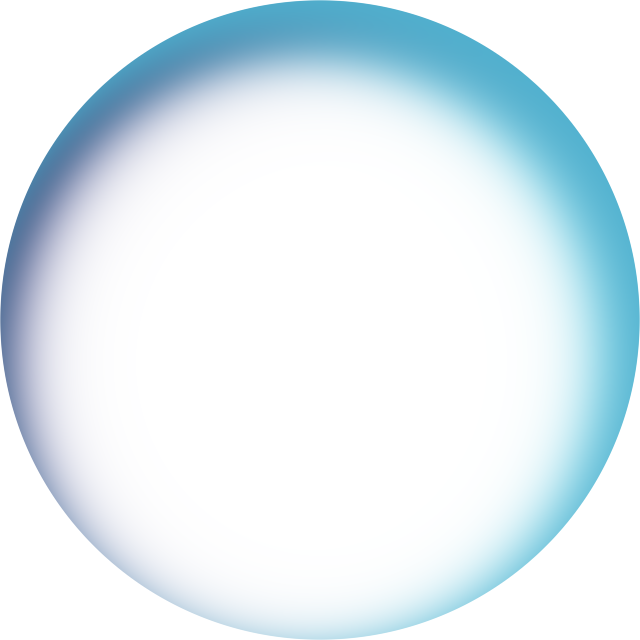
Reproduce this background procedurally as a three.js fragment shader.

```glsl
// A white disc with a soft inner rim of cyan and navy, heaviest at the top.
#define RADIUS 0.4995
#define EDGE 0.001
#define CYAN_ABSORB vec3(1.0, 0.30, 0.17)
#define NAVY_ABSORB vec3(1.0, 1.0, 0.64)
#define CYAN_DENSITY 1.15
#define NAVY_DENSITY 2.2
#define CYAN_DEPTH 0.021
#define NAVY_DEPTH -0.042
#define CYAN_LEAN vec2(0.035, 0.053)
#define NAVY_LEAN vec2(-0.0325, 0.0625)
#define CYAN_SOFTNESS 0.0235
#define NAVY_SOFTNESS 0.0326

varying vec2 vUv;

// Soft step from 1 at the rim to 0 inside, half way at the given depth.
float rimFade(float depth, float halfDepth, float softness) {
  return 1.0 / (1.0 + exp((depth - halfDepth) / softness));
}

void main() {
  vec2 p = vUv - 0.5;
  float r = length(p);
  vec2 dir = p / max(r, 0.0001);
  float depth = max(RADIUS - r, 0.0);

  // Each glow reaches deeper on the side it leans towards.
  float cyan = rimFade(depth, CYAN_DEPTH + dot(dir, CYAN_LEAN),
                       CYAN_SOFTNESS + 0.006 * dir.x);
  float navy = rimFade(depth, NAVY_DEPTH + dot(dir, NAVY_LEAN), NAVY_SOFTNESS);

  // Cyan covers navy; both tint white light by absorption.
  vec3 absorbed = CYAN_ABSORB * CYAN_DENSITY * cyan
                + NAVY_ABSORB * NAVY_DENSITY * navy * (1.0 - cyan);
  vec3 disc = exp(-absorbed);

  // Smooth outline on white.
  float outside = smoothstep(RADIUS - EDGE, RADIUS + EDGE, r);
  gl_FragColor = vec4(mix(disc, vec3(1.0), outside), 1.0);
}
```
